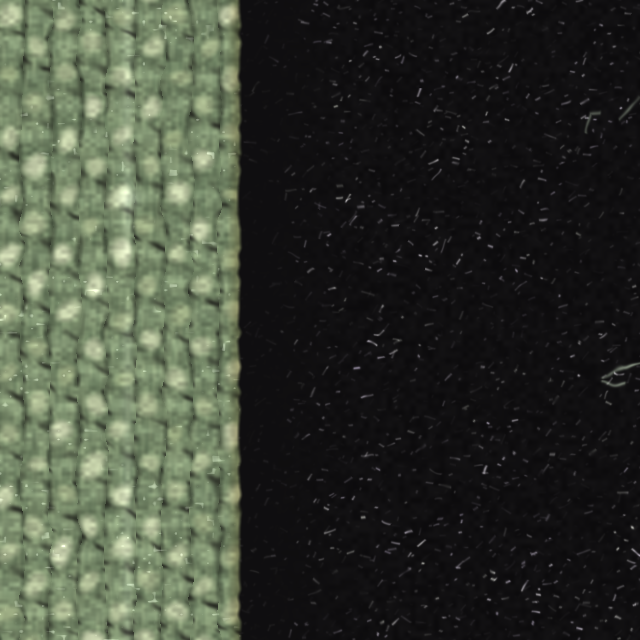
Give the GLSL for this texture, as a WebGL 1 fragment shader.

```glsl
precision highp float;
// Green woven cloth on the left, meeting a black field flecked with pale lint.

uniform vec2 u_resolution;

float hash(vec2 p) {
  vec3 q = fract(vec3(p.xyx) * 0.1031);
  q += dot(q, q.yzx + 33.33);
  return fract((q.x + q.y) * q.z);
}

float noise(vec2 p) {
  vec2 i = floor(p), f = fract(p);
  f = f * f * (3.0 - 2.0 * f);
  return mix(mix(hash(i), hash(i + vec2(1, 0)), f.x),
             mix(hash(i + vec2(0, 1)), hash(i + vec2(1, 1)), f.x), f.y);
}

float segment(vec2 p, vec2 a, vec2 b) {
  vec2 d = b - a;
  return length(p - a - d * clamp(dot(p - a, d) / dot(d, d), 0.0, 1.0));
}

// Plain weave: raised knots alternate between neighbouring columns.
vec3 cloth(vec2 uv) {
  vec2 wobble = vec2(noise(uv * 31.0), noise(uv * 31.0 + 40.0)) - 0.5;
  vec2 p = uv + wobble * vec2(0.012, 0.014);
  vec2 g = vec2((p.x - 0.013) / 0.044, (0.974 - p.y) / 0.0931);
  float column = floor(g.x + 0.5);
  g.y += 0.5 * mod(column, 2.0);
  float row = floor(g.y + 0.5);
  vec2 cell = vec2(column, row) + 20.0;
  vec2 f = g - vec2(column, row);
  float tone = hash(cell);

  // Lengthwise threads with fine fibres and broken, shaded gaps
  float strands = noise(uv * vec2(170.0, 38.0));
  float fibres = noise(uv * vec2(110.0, 150.0) + 9.0);
  vec3 color = mix(vec3(0.36, 0.43, 0.325), vec3(0.52, 0.59, 0.45),
                   0.55 * strands + 0.45 * noise(uv * 40.0));
  float gap = smoothstep(0.30, 0.5, abs(f.x));
  color *= 1.0 - 0.30 * gap * smoothstep(0.3, 0.75, noise(uv * vec2(50.0, 42.0) + 5.0));

  // Crossing threads and the dark slanted hooks beneath them
  float crossing = exp(-pow((abs(f.y) - 0.5) / 0.14, 2.0));
  color += vec3(0.065, 0.07, 0.06) * crossing * (1.0 - 0.6 * gap);
  float hookLine = f.y - 0.27 - 0.20 * f.x - 0.12 * (hash(cell + 7.0) - 0.5);
  float hook = exp(-pow(hookLine / 0.06, 2.0)) * smoothstep(0.0, 0.4, abs(f.x + 0.1));
  float hookUpper = exp(-pow((f.y + 0.28 - 0.2 * f.x) / 0.05, 2.0)) * gap;
  hook = max(hook * (0.2 + 0.75 * hash(cell + 3.0)), hookUpper * 0.8 * hash(cell + 5.0));
  color = mix(color, vec3(0.15, 0.16, 0.13), hook);

  // Pale rounded knots
  vec2 jitter = vec2(hash(cell + 11.0), hash(cell + 17.0)) - 0.5;
  vec2 k = (f - jitter * vec2(0.24, 0.12)) / vec2(0.46, 0.19 + 0.07 * tone);
  k.y += 0.25 * k.x * (hash(cell + 23.0) - 0.2);
  float knot = 1.0 - smoothstep(0.3, 1.1, length(k));
  vec3 pale = mix(vec3(0.58, 0.64, 0.48), vec3(0.82, 0.85, 0.71), tone);
  color = mix(color, pale, knot * 0.9);

  // One light thread, its brightest knot, and sparse soft glints
  float thread = exp(-pow((uv.x - 0.199) / 0.009, 2.0));
  color += 0.08 * thread * smoothstep(0.1, 0.5, noise(vec2(3.0, uv.y * 9.0)));
  vec2 bright = (uv - vec2(0.196, 0.69)) / vec2(0.019, 0.016);
  color += 0.20 * exp(-dot(bright, bright));
  color *= 0.88 + 0.28 * fibres;
  color += 0.22 * smoothstep(0.82, 1.0, noise(uv * vec2(120.0, 150.0)))
         * smoothstep(0.45, 0.7, noise(uv * 22.0 + 3.0));
  return color * mix(vec3(1.0), vec3(0.84, 0.79, 0.72), smoothstep(0.350, 0.375, uv.x));
}

// Short, nearly straight specks scattered over three grids of different spacing.
float lint(vec2 uv) {
  float light = 0.0;
  vec2 p = uv + 0.005 * (vec2(noise(uv * 60.0), noise(uv * 60.0 + 13.0)) - 0.5);
  for (int i = 0; i < 3; i++) {
    float layer = float(i);
    float scale = 27.0 + 13.0 * layer;
    float turn = 0.5 + 0.4 * layer;
    vec2 g = mat2(cos(turn), -sin(turn), sin(turn), cos(turn)) * p * scale + 70.0 + layer * 17.3;
    vec2 cell = floor(g);
    vec2 f = fract(g) - 0.5 - 0.4 * (vec2(hash(cell), hash(cell + 31.0)) - 0.5);
    float angle = 0.35 - turn + 1.9 * (hash(cell + 53.0) - 0.5);
    vec2 along = vec2(cos(angle), sin(angle));
    float size = hash(cell + 71.0);
    float reach = 0.02 + 0.26 * size * size;
    float d = segment(f, -along * reach, along * reach) / scale;
    float strength = pow(hash(cell + 97.0), 4.0);
    light += strength * exp(-pow(d / 0.0019, 2.0));
  }
  float cluster = smoothstep(0.15, 0.7, noise(uv * 13.0 + 4.0));
  return light * (0.4 + 0.8 * cluster) * (0.3 + 0.9 * noise(uv * 120.0));
}

// Longer loose fibres near the right side.
float looseFibres(vec2 uv) {
  vec2 p = uv + 0.010 * (vec2(noise(uv * 50.0), noise(uv * 50.0 + 8.0)) - 0.5);
  float upper = segment(p, vec2(0.916, 0.795), vec2(0.925, 0.825));
  upper = min(upper, segment(p, vec2(0.925, 0.825), vec2(0.940, 0.827)));
  upper = min(upper, segment(p, vec2(0.968, 0.817), vec2(1.0, 0.845)));
  float lower = segment(p, vec2(1.01, 0.438), vec2(0.972, 0.425));
  lower = min(lower, segment(p, vec2(0.972, 0.425), vec2(0.942, 0.406)));
  lower = min(lower, segment(p, vec2(0.942, 0.400), vec2(0.975, 0.398)));
  return 0.7 * exp(-pow(upper / 0.0025, 2.0)) + 1.1 * exp(-pow(lower / 0.0028, 2.0));
}

void main() {
  vec2 uv = gl_FragCoord.xy / u_resolution;

  // Black field, cleanest beside the cloth
  float spread = smoothstep(0.40, 0.58, uv.x);
  vec3 color = vec3(0.060, 0.056, 0.062) + 0.03 * (noise(uv * 110.0) - 0.5) * spread;
  vec3 tint = mix(vec3(0.44, 0.41, 0.48), vec3(0.48, 0.49, 0.45), noise(uv * 30.0));
  color += tint * lint(uv) * (0.15 + 0.85 * spread);
  color += vec3(0.40, 0.44, 0.38) * looseFibres(uv) * (0.35 + 0.75 * noise(uv * 70.0));

  // Slightly ragged selvage
  float edge = 0.374 + 0.005 * (noise(vec2(2.0, uv.y * 75.0)) - 0.5);
  float soft = max(0.004, 1.0 / u_resolution.x);
  color = mix(color, cloth(uv), 1.0 - smoothstep(edge - soft, edge + soft, uv.x));
  gl_FragColor = vec4(clamp(color, 0.0, 1.0), 1.0);
}
```
